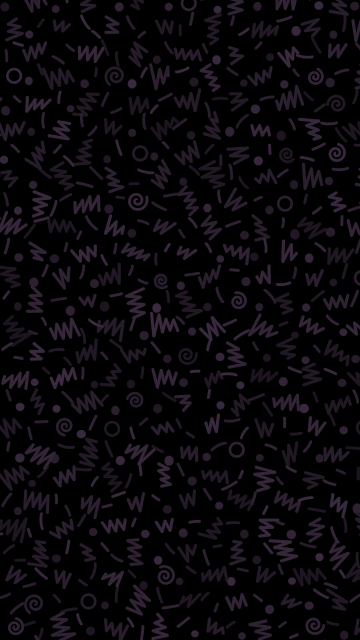
This pattern is drawn by a Shadertoy shader. Its source:

```glsl
const float TAU = 6.2831853;

vec3 hash3(vec2 cell, float salt) {
    vec3 p = fract(vec3(cell.xyx + salt * 17.31) * vec3(0.1031, 0.1030, 0.0973));
    p += dot(p, p.yxz + 33.33);
    return fract((p.xxy + p.yzz) * p.zyx);
}

vec2 rotate(vec2 p, float angle) {
    float c = cos(angle), s = sin(angle);
    return vec2(c * p.x + s * p.y, c * p.y - s * p.x);
}

float segment(vec2 p, vec2 a, vec2 b) {
    vec2 pa = p - a, ba = b - a;
    return length(pa - ba * clamp(dot(pa, ba) / dot(ba, ba), 0.0, 1.0));
}

// Zigzag pen stroke with uneven, tapering height
float scribble(vec2 p, vec2 cell) {
    vec3 form = hash3(cell, 3.0), pose = hash3(cell, 4.0);
    float strokes = 4.0 + floor(form.x * 4.0);
    float height = mix(0.17, 0.33, form.y);
    float taper = mix(-1.1, 1.1, form.z);
    float lean = mix(-0.04, 0.13, pose.x);
    p = rotate(p, mix(-0.6, 0.6, pose.y) + (pose.z < 0.3 ? TAU / 4.0 : 0.0));
    float d = 9.0, side = 1.0;
    vec2 last = vec2(0.0);
    for (float i = 0.0; i <= strokes; i++) {
        vec3 wobble = hash3(cell, 10.0 + i);
        float t = i / strokes - 0.5;
        float reach = side * height * (1.0 + taper * t) * mix(0.7, 1.25, wobble.x);
        vec2 next = vec2(t * strokes * 0.155 + lean * side + 0.05 * (wobble.y - 0.5), reach);
        if (i > 0.0) d = min(d, segment(p, last, next));
        last = next;
        side = -side;
    }
    return d - 0.062;
}

// Two turns with a round outer end
float spiral(vec2 p, float pitch) {
    float turn = fract(atan(p.y, p.x) / TAU);
    float lap = clamp(round(length(p) / pitch - turn), 0.0, 1.0);
    float d = abs(length(p) - pitch * (lap + turn));
    return min(d, length(p - vec2(2.0 * pitch, 0.0))) - 0.055;
}

// Short, slightly bent bar
float dash(vec2 p, vec3 rnd) {
    p = rotate(p, rnd.x * TAU / 2.0);
    p.y += (rnd.z - 0.5) * p.x * p.x;
    float halfLength = mix(0.14, 0.32, rnd.y);
    return segment(p, vec2(-halfLength, 0.0), vec2(halfLength, 0.0)) - 0.057;
}

vec3 ink(float d, float shade, float pixel) {
    vec3 plum = mix(vec3(0.11, 0.08, 0.12), vec3(0.23, 0.165, 0.25), shade);
    return plum * clamp(0.5 - d / pixel, 0.0, 1.0);
}

void mainImage(out vec4 fragColor, in vec2 fragCoord) {
    float pixel = 14.4 / iResolution.x;
    vec2 uv = fragCoord * pixel;
    vec3 color = vec3(0.0);

    for (int y = -1; y <= 1; y++)
    for (int x = -1; x <= 1; x++) {
        vec2 cell = floor(uv) + vec2(x, y);
        vec3 place = hash3(cell, 1.0), kind = hash3(cell, 2.0);
        vec2 p = uv - cell - 0.5 - (place.xy - 0.5) * 0.24;

        if (mod(cell.x + cell.y, 2.0) < 0.5) {
            // Large motifs on alternate cells
            float d;
            if (kind.x < 0.10) d = spiral(rotate(p, kind.y * TAU), mix(0.15, 0.21, kind.z));
            else if (kind.x < 0.15) d = abs(length(p) - 0.27) - 0.052;
            else d = scribble(p, cell);
            color = max(color, ink(d, place.z, pixel));
        } else {
            // A dash paired with a dot or second dash in the gaps
            vec2 offset = vec2(kind.x < 0.5 ? -0.23 : 0.23, 0.23);
            vec3 first = hash3(cell, 5.0), second = hash3(cell, 6.0);
            float mark = kind.y < 0.68
                ? length((p + offset) * vec2(1.0, mix(0.9, 1.1, second.x))) - mix(0.15, 0.19, second.y)
                : dash(p + offset, second);
            color = max(color, ink(dash(p - offset, first), place.z, pixel));
            color = max(color, ink(mark, kind.z, pixel));
        }
    }
    fragColor = vec4(color, 1.0);
}
```
